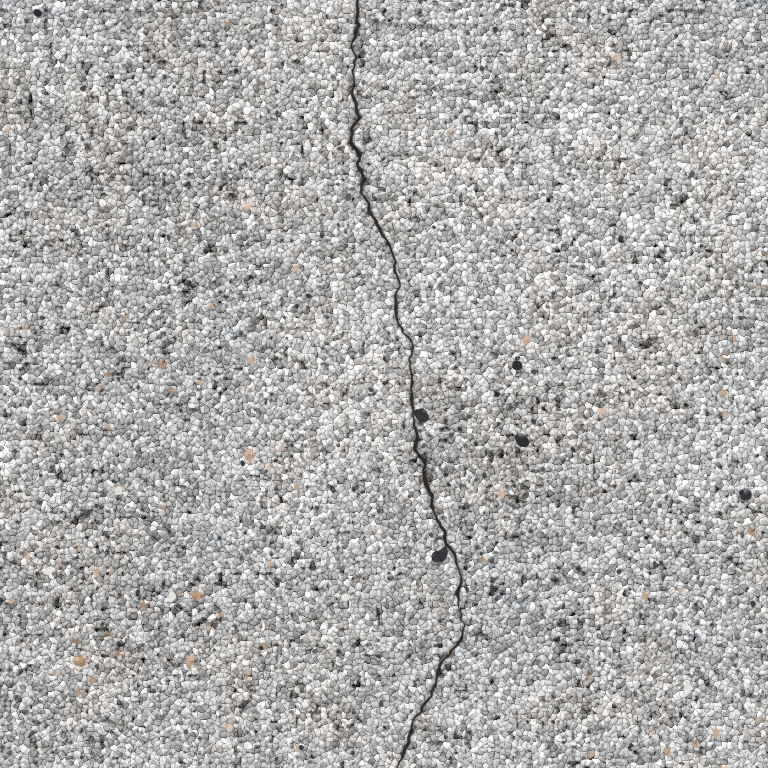
This texture is drawn by a Shadertoy shader. Its source:

```glsl
// Weathered concrete: pale packed grit, scattered pebbles and one long crack.

const float GRAIN_CELLS = 138.0;
const float FINE_CELLS = 235.0;
const float BASE_TONE = 0.785;
const float GRAIN_SPREAD = 0.30;
const float FINE_SPREAD = 0.20;
const float RELIEF = 0.20;
const float GAP_DEPTH = 0.20;
const float PIT_DEPTH = 0.30;
const float CRACK_HALF_WIDTH = 0.0019;
const vec2 LIGHT_DIR = vec2(-0.5, 0.86);
const vec3 CRACK_COLOR = vec3(0.15, 0.14, 0.14);
const vec3 BLACK_STONE = vec3(0.13, 0.14, 0.16);
const vec3 TAN_STONE = vec3(0.75, 0.62, 0.51);
const vec3 WHITE_STONE = vec3(0.93, 0.92, 0.89);

// Crack position from the bottom to the top, at even heights
const int CRACK_STEPS = 12;
const float CRACK_X[13] = float[13](0.523, 0.548, 0.594, 0.597, 0.570, 0.546,
    0.533, 0.525, 0.511, 0.470, 0.461, 0.458, 0.467);

float hash(vec2 p) {
    return fract(sin(dot(p, vec2(127.1, 311.7))) * 43758.5453);
}

vec2 hash2(vec2 p) {
    return vec2(hash(p), hash(p + 57.3));
}

float noise(vec2 p) {
    vec2 i = floor(p), f = fract(p);
    f = f * f * (3.0 - 2.0 * f);
    return mix(mix(hash(i), hash(i + vec2(1, 0)), f.x),
               mix(hash(i + vec2(0, 1)), hash(i + vec2(1, 1)), f.x), f.y);
}

float fbm(vec2 p) {
    float sum = 0.0, amp = 0.5;
    for (int i = 0; i < 4; i++) {
        sum += amp * noise(p);
        p = p * 2.03 + 17.1;
        amp *= 0.5;
    }
    return sum / 0.9375;
}

// Voronoi grit: x = grain shade, y = gap between grains, z = lit slope
vec3 grit(vec2 p) {
    vec2 cell = floor(p), nearestOffset = vec2(0), nearestCell = cell;
    float d1 = 9.0, d2 = 9.0;
    for (int y = -1; y <= 1; y++)
    for (int x = -1; x <= 1; x++) {
        vec2 c = cell + vec2(x, y);
        vec2 offset = p - c - hash2(c);
        float d = length(offset);
        if (d < d1) {
            d2 = d1;
            d1 = d;
            nearestOffset = offset;
            nearestCell = c;
        } else {
            d2 = min(d2, d);
        }
    }
    float gap = 1.0 - smoothstep(0.0, 0.35, d2 - d1);
    return vec3(hash(nearestCell + 3.7) - 0.5, gap, dot(nearestOffset, LIGHT_DIR));
}

// Scattered pebbles, denser near a cluster (xy = centre, z = radius, w = chance).
// Returns x = coverage, y = lit slope, z = random shade.
vec3 pebbles(vec2 p, float cells, float chance, float radius, float stretch,
             vec4 cluster, float seed) {
    vec3 found = vec3(0);
    vec2 base = floor(p * cells);
    float edge = max(1.0 / iResolution.y, 0.001);
    float wobble = (noise(p * 0.9 / radius + seed) - 0.5) * 0.9;
    for (int y = -1; y <= 1; y++)
    for (int x = -1; x <= 1; x++) {
        vec2 c = base + vec2(x, y);
        vec2 centre = (c + hash2(c + seed)) / cells;
        vec2 toCluster = (centre - cluster.xy) / cluster.z;
        float odds = chance + cluster.w * exp(-dot(toCluster, toCluster));
        if (hash(c + seed + 11.3) > odds) continue;
        float shade = hash(c + seed + 23.9);
        float angle = (shade - 0.5) * 2.4;
        vec2 q = mat2(cos(angle), sin(angle), -sin(angle), cos(angle)) * (p - centre);
        q.x *= stretch;
        float size = radius * mix(0.55, 1.25, hash(c + seed + 31.1));
        float cover = 1.0 - smoothstep(-edge, edge, length(q) - size * (1.0 + wobble));
        if (cover > found.x) found = vec3(cover, dot(p - centre, LIGHT_DIR) / size, shade);
    }
    return found;
}

// Signed horizontal offset from the jagged crack
float crackOffset(vec2 p) {
    float h = clamp(p.y, 0.0, 0.9999) * float(CRACK_STEPS);
    int i = int(h);
    float x = mix(CRACK_X[i], CRACK_X[i + 1], fract(h));
    x += (noise(vec2(p.y * 22.0, 1.5)) - 0.5) * 0.014;
    x += (noise(vec2(p.y * 65.0, 7.5)) - 0.5) * 0.010;
    x += (noise(p * 150.0) - 0.5) * 0.004;
    return p.x - x;
}

void mainImage(out vec4 fragColor, in vec2 fragCoord) {
    vec2 p = fragCoord / iResolution.y;
    float pixel = 1.0 / iResolution.y;

    // Grit, pits and broad stains
    vec2 warp = vec2(noise(p * 190.0), noise(p * 190.0 + 40.0)) * 0.004;
    vec3 grain = grit((p + warp) * GRAIN_CELLS);
    vec3 fine = grit(p * FINE_CELLS + 71.0);
    float pit = smoothstep(0.68, 0.86, noise(p * 150.0 + 9.0) * 0.8 + noise(p * 45.0) * 0.2);
    float tone = BASE_TONE + GRAIN_SPREAD * grain.x + FINE_SPREAD * fine.x;
    tone += RELIEF * grain.z - GAP_DEPTH * grain.y - PIT_DEPTH * pit;
    tone += (fbm(p * 5.0 + 3.0) - 0.5) * 0.15;

    // Faint trowel lines in the upper right
    for (int i = 0; i < 3; i++) {
        float k = float(i);
        float lineY = 0.80 + 0.085 * k - 0.07 * (p.x - 0.47) + 0.006 * noise(vec2(p.x * 25.0, k));
        float span = smoothstep(0.46, 0.50, p.x) * (1.0 - smoothstep(0.60, 0.85, p.x));
        float broken = smoothstep(0.25, 0.65, noise(vec2(p.x * 40.0, k + 5.0)));
        tone -= 0.17 * span * broken * (1.0 - smoothstep(0.001, 0.005, abs(p.y - lineY)));
    }
    float warmth = (hash(floor(p * 90.0)) - 0.5) * 0.012 + (fbm(p * 14.0) - 0.5) * 0.03;
    vec3 color = vec3(tone) + vec3(0.004 + warmth, 0.0, -0.004 - warmth);

    // Pebbles: tan, white, then black
    vec4 tanCluster = vec4(0.15, 0.30, 0.19, 0.16);
    vec4 blackCluster = vec4(0.65, 0.39, 0.09, 0.42);
    vec3 s = pebbles(p, 16.0, 0.012, 0.012, 1.6, tanCluster, 5.0);
    color = mix(color, TAN_STONE + 0.10 * (s.z - 0.5) + 0.05 * s.y + 0.2 * fine.x, s.x * 0.85);
    s = pebbles(p, 42.0, 0.025, 0.005, 1.3, tanCluster, 19.0);
    color = mix(color, TAN_STONE + 0.25 * (s.z - 0.5), s.x * 0.7);
    s = pebbles(p, 24.0, 0.018, 0.005, 1.2, tanCluster, 37.0);
    color = mix(color, WHITE_STONE, s.x * 0.9);
    s = pebbles(p, 46.0, 0.035, 0.0036, 1.3, blackCluster, 53.0);
    color = mix(color, BLACK_STONE + 0.22 * s.z, s.x * 0.85);
    s = pebbles(p, 20.0, 0.018, 0.0095, 1.25, blackCluster, 83.0);
    float glint = smoothstep(0.55, 0.85, noise(p * 170.0)) * smoothstep(-0.2, 0.8, s.y);
    color = mix(color, BLACK_STONE + 0.08 * s.z + 0.3 * glint, s.x * 0.95);

    // Crack with a soft worn border
    float d = abs(crackOffset(p));
    float width = CRACK_HALF_WIDTH * mix(0.45, 1.5, noise(vec2(p.y * 48.0, 3.0)));
    color *= 1.0 - 0.18 * (1.0 - smoothstep(width, width + 0.006, d));
    color = mix(color, CRACK_COLOR, 0.92 * (1.0 - smoothstep(width - pixel, width + pixel, d)));

    fragColor = vec4(clamp(color, 0.0, 1.0), 1.0);
}
```
